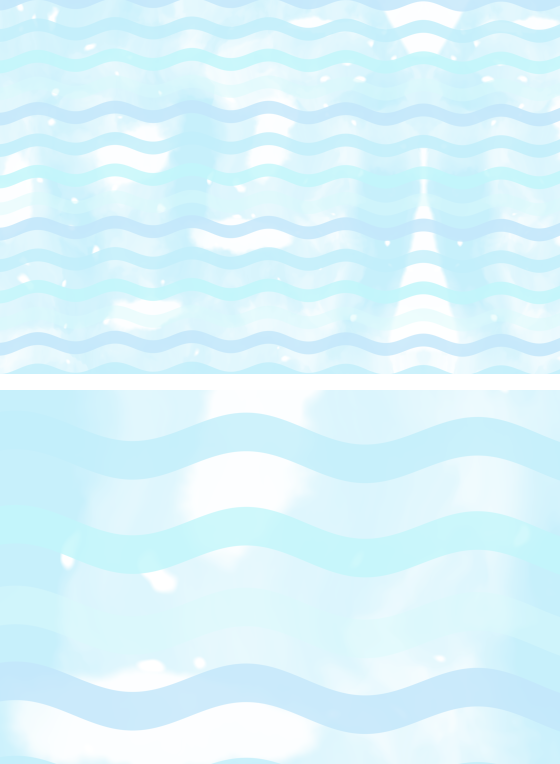
Top: the whole. Bottom: its middle third, enlarged.
A WebGL 2 fragment shader for this pattern:

```glsl
#version 300 es
precision highp float;

uniform vec2 u_resolution;
out vec4 fragColor;

const float TAU = 6.2831853;
const float MIRROR_X = 1.133;
const vec3 PAPER = vec3(1.0);
const vec3 WASH = vec3(0.77, 0.937, 0.985);

// Stripe group: blue, sky, aqua, mint
const float GROUP_HEIGHT = 0.3076;
const float GROUP_TOP = 0.700;
const float STRIPE_HALF = 0.0172;
const float STRIPE_DROP[4] = float[4](0.0, 0.084, 0.168, 0.240);
const float STRIPE_OPACITY[4] = float[4](0.88, 0.85, 0.85, 0.48);
const vec3 STRIPE_COLOR[4] = vec3[4](
    vec3(0.765, 0.905, 0.982), vec3(0.760, 0.935, 0.982),
    vec3(0.760, 0.965, 0.982), vec3(0.850, 0.980, 0.985));

// Bare paper patches: centre, radii
const vec4 PATCH[6] = vec4[6](
    vec4(0.80, 0.58, 0.13, 0.07), vec4(0.52, 0.37, 0.14, 0.06),
    vec4(0.73, 0.17, 0.10, 0.05), vec4(1.10, 0.45, 0.06, 0.15),
    vec4(0.26, 0.95, 0.12, 0.03), vec4(0.41, 0.64, 0.08, 0.13));

float hash(vec2 p) {
    vec3 h = fract(vec3(p.xyx) * 0.1031);
    h += dot(h, h.yzx + 33.33);
    return fract((h.x + h.y) * h.z);
}

float noise(vec2 p) {
    vec2 cell = floor(p), f = fract(p);
    f = f * f * (3.0 - 2.0 * f);
    float low = mix(hash(cell), hash(cell + vec2(1, 0)), f.x);
    float high = mix(hash(cell + vec2(0, 1)), hash(cell + vec2(1, 1)), f.x);
    return mix(low, high, f.y);
}

float fbm(vec2 p) {
    float sum = 0.0, gain = 0.5;
    for (int i = 0; i < 5; i++) {
        sum += gain * noise(p);
        p = mat2(1.6, 1.2, -1.2, 1.6) * p + 7.3;
        gain *= 0.5;
    }
    return sum / 0.96875;
}

// Soft leaning brush mark
float stroke(vec2 p, vec2 centre, vec2 reach, float lean) {
    vec2 d = p - centre;
    d.x -= lean * d.y;
    d /= reach;
    return exp(-d.x * d.x * d.x * d.x - d.y * d.y);
}

// Small round splashes of bare paper
float splashes(vec2 p, float scale, float chance, float edge) {
    vec2 cell = floor(p * scale);
    vec2 centre = 0.3 + 0.4 * vec2(hash(cell + 3.1), hash(cell + 8.7));
    float radius = mix(0.08, 0.24, hash(cell + 15.3));
    float d = length(fract(p * scale) - centre) - radius;
    return step(hash(cell + 21.9), chance) * (1.0 - smoothstep(-edge, edge, d));
}

// Bare wedges along the mirror axis
float wedges(vec2 p, float edge) {
    float lower = max(p.x - 0.004 - 0.225 * max(0.5 - p.y, 0.0), p.y - 0.6);
    lower = max(lower, 0.06 - p.y);
    float upper = max(p.x - 0.03 - 0.6 * (p.y - 0.84), 0.85 - p.y);
    return 1.0 - smoothstep(-edge, edge, min(lower, upper));
}

float washDensity(vec2 p, float pixel) {
    float grain = fbm(p * 11.0 + 4.0);
    vec2 warped = p + 0.11 * vec2(fbm(p * 6.0), fbm(p * 6.0 + 31.0)) - 0.055;

    // Overlapping pools, each with a darker drying rim
    float density = 0.16;
    for (int i = 0; i < 3; i++) {
        float k = float(i);
        float pool = fbm(warped * vec2(4.0 + 1.5 * k, 3.6 + k) + 17.3 * k) - 0.47;
        float soft = mix(0.015, 0.09, noise(p * 4.0 + 9.0 * k));
        density += 0.19 * smoothstep(-soft, soft, pool);
        density += 0.04 * exp(-abs(pool) * 90.0);
    }
    density += 0.5 * (fbm(warped * vec2(16.0, 4.0) + 50.0) - 0.5);

    // Bare patches and splashes
    float bare = 0.0;
    for (int i = 0; i < 6; i++) {
        vec2 d = (warped - PATCH[i].xy) / PATCH[i].zw;
        bare = max(bare, exp(-dot(d, d)));
    }
    density *= 1.0 - 0.92 * smoothstep(0.34, 0.58, bare + 0.7 * (grain - 0.5));

    // Vertical brush marks
    float curve = p.y - 0.55;
    float column = p.x - 0.11 - 0.4 * curve * curve;
    float marks = 0.75 * stroke(vec2(column, p.y), vec2(0.0, 0.38), vec2(0.07, 0.42), 0.0);
    marks += stroke(warped, vec2(0.95, 0.5), vec2(0.06, 0.16), 0.15);
    marks += stroke(warped, vec2(0.62, 0.57), vec2(0.05, 0.18), -0.18);
    density += marks * (0.25 + 0.55 * grain);

    float edge = 0.05 + pixel * 22.0;
    density *= 1.0 - splashes(warped, 22.0, 0.13, edge);
    density *= 1.0 - 0.95 * wedges(p + 0.025 * (grain - 0.5), 0.005 + pixel);
    return clamp(density, 0.0, 0.95);
}

float stripeMask(vec2 p, float drop, float pixel) {
    float wave = 0.0133 * cos(TAU * (p.x - MIRROR_X) / 0.2066);
    float drift = 0.005 * cos(4.0 * (p.x - 0.5)) - 0.0032;
    float y = p.y - wave - drift - GROUP_TOP + drop;
    float d = abs(mod(y + 0.5 * GROUP_HEIGHT, GROUP_HEIGHT) - 0.5 * GROUP_HEIGHT);
    return 1.0 - smoothstep(-pixel, pixel, d - STRIPE_HALF);
}

void main() {
    float pixel = 1.0 / u_resolution.y;
    vec2 p = gl_FragCoord.xy * pixel;
    vec2 mirrored = vec2(abs(p.x - MIRROR_X), p.y);
    vec3 color = mix(PAPER, WASH, washDensity(mirrored, pixel));

    // Translucent stripes with uneven pigment
    float pigment = 0.84 + 0.24 * fbm(p * 9.0 + 70.0);
    for (int i = 0; i < 4; i++) {
        float mask = stripeMask(p, STRIPE_DROP[i], 0.75 * pixel);
        color = mix(color, STRIPE_COLOR[i], mask * STRIPE_OPACITY[i] * pigment);
    }
    fragColor = vec4(color, 1.0);
}
```
